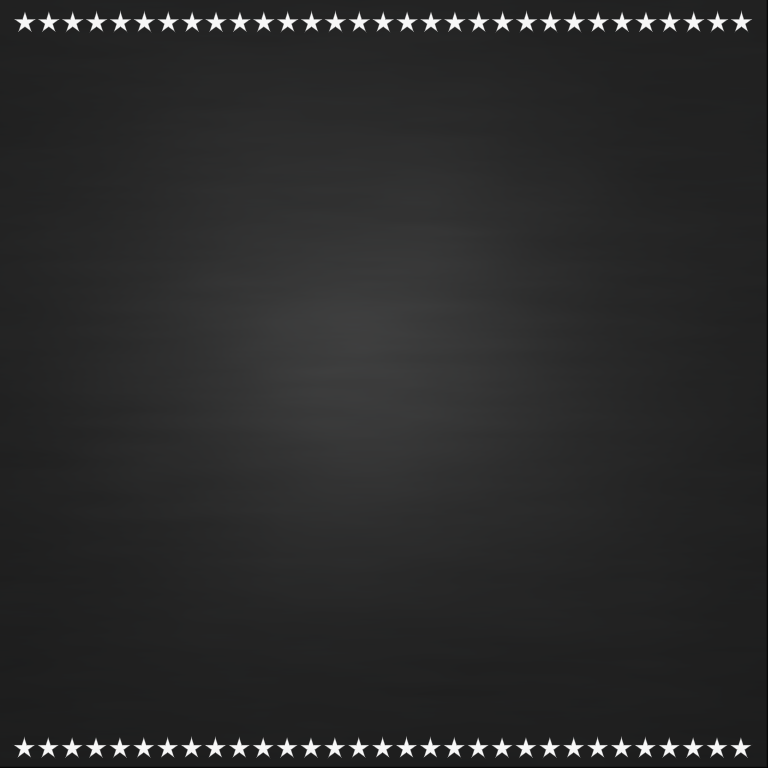
A Shadertoy shader for this background:

```glsl
// A dark chalkboard with a soft grey glow and a row of white stars at top and bottom.
// The glow is a sum of Gaussians, the smudges are stretched value noise,
// and the stars are one folded distance function repeated along each row.

float hash(vec2 p) {
    return fract(sin(dot(p, vec2(127.1, 311.7))) * 43758.5453);
}

float valueNoise(vec2 p) {
    vec2 cell = floor(p), f = fract(p);
    f = f * f * (3.0 - 2.0 * f);
    return mix(mix(hash(cell), hash(cell + vec2(1, 0)), f.x),
               mix(hash(cell + vec2(0, 1)), hash(cell + vec2(1, 1)), f.x), f.y);
}

float fbm(vec2 p) {
    float sum = 0.0, amp = 0.5;
    for (int i = 0; i < 4; i++) {
        sum += amp * valueNoise(p);
        p = p * 2.03 + 17.3;
        amp *= 0.5;
    }
    return sum;
}

float glow(vec2 uv, vec2 center, vec2 spread) {
    vec2 d = (uv - center) / spread;
    return exp(-dot(d, d));
}

// Signed distance to the edge lines of an upright five-pointed star
float starDistance(vec2 p, float radius) {
    float sector = 6.283185 / 5.0;
    float a = mod(atan(p.x, p.y) + 0.5 * sector, sector) - 0.5 * sector;
    vec2 q = length(p) * vec2(cos(a), abs(sin(a)));
    return dot(q - vec2(radius, 0.0), vec2(0.309, 0.951));
}

// Thirty-one evenly spaced stars, starting at the given point
float starRow(vec2 uv, vec2 first, float pixel) {
    float spacing = 0.0311;
    vec2 p = uv - first;
    p.x -= spacing * clamp(round(p.x / spacing), 0.0, 30.0);
    return 1.0 - smoothstep(-0.8 * pixel, 0.8 * pixel, starDistance(p, 0.0138));
}

void mainImage(out vec4 fragColor, in vec2 fragCoord) {
    vec2 uv = fragCoord / iResolution.xy;
    float pixel = 1.0 / min(iResolution.x, iResolution.y);

    // Board shading: broad light, bright core and a haze to the upper left
    float light = 0.115 + 0.012 * uv.y;
    light += 0.085 * glow(uv, vec2(0.48, 0.55), vec2(0.36, 0.34));
    light += 0.030 * glow(uv, vec2(0.50, 0.50), vec2(0.18, 0.15));
    light += 0.015 * glow(uv, vec2(0.36, 0.69), vec2(0.22, 0.17));

    // Wiped chalk: cloudy smudges and long horizontal streaks
    float smudge = fbm(uv * vec2(5.0, 7.0)) - 0.47;
    float streak = fbm(uv * vec2(7.0, 60.0) + 31.0) - 0.47;
    light *= 1.0 + 0.12 * smudge + 0.10 * streak;
    vec3 color = light * vec3(0.995, 1.0, 1.002);

    // Thin dark border on the right and bottom
    float border = max(smoothstep(0.9975, 0.999, uv.x), 1.0 - smoothstep(0.001, 0.0025, uv.y));
    color *= 1.0 - 0.75 * border;

    // Star rows
    float stars = max(starRow(uv, vec2(0.0325, 0.9705), pixel),
                      starRow(uv, vec2(0.0317, 0.0255), pixel));
    color = mix(color, vec3(0.97), stars);

    fragColor = vec4(color, 1.0);
}
```
